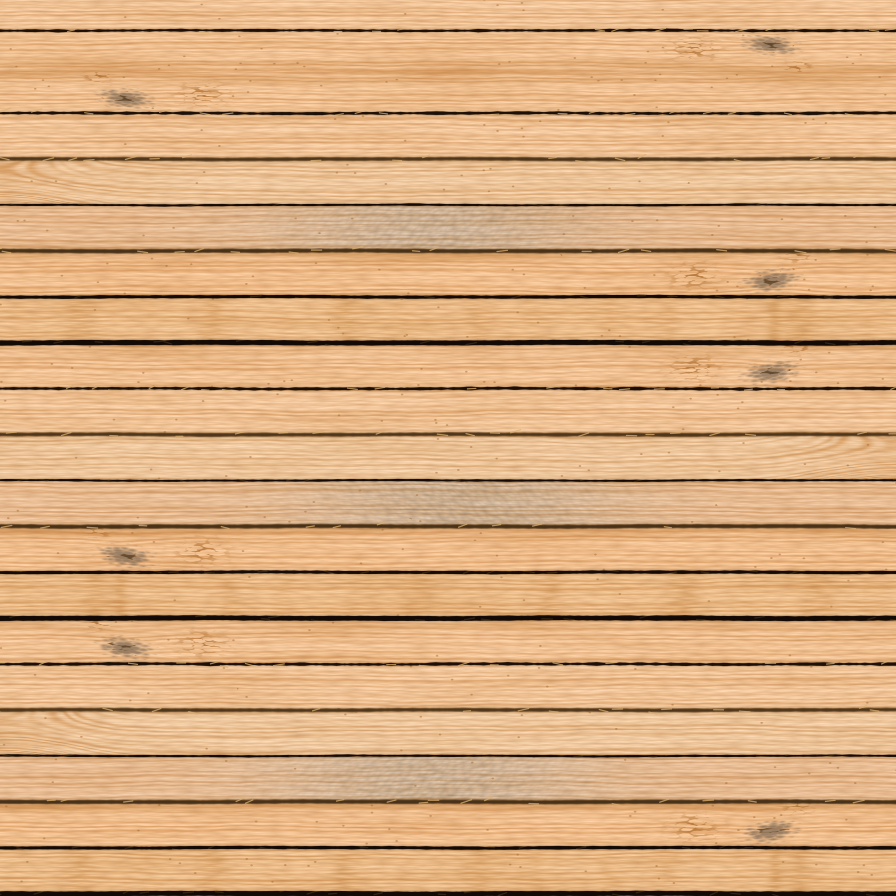
Give the GLSL for this texture, as a WebGL 2 fragment shader.

```glsl
#version 300 es
precision highp float;
// Stacked sawn timber: long horizontal boards parted by dark uneven gaps.
// Six kinds of board cycle down the stack, each second cycle mirrored; the
// grain is layered sines, the fibres, specks and knots are cellular noise.
uniform vec2 u_resolution;
out vec4 fragColor;

const float PITCH = 0.05124;       // height of one board
const float FIRST_GAP = 0.1263;    // distance of gap zero from the top edge
const float TOP_SQUEEZE = 0.9;     // boards above gap zero are thinner
const float GRAIN = 1150.0;        // angular frequency of the growth rings
const vec2 KNOT = vec2(0.86, 0.65);
const vec2 KNOT_SIZE = vec2(0.026, 0.2);
const vec3 GAP_BLACK = vec3(0.08, 0.04, 0.02);
const vec3 GAP_BROWN = vec3(0.33, 0.23, 0.12);
const vec3 EDGE = vec3(0.48, 0.32, 0.14);
const vec3 RESIN = vec3(0.74, 0.48, 0.22);
const vec3 KNOT_GREY = vec3(0.50, 0.42, 0.34);
const vec3 WEATHERED = vec3(0.86, 0.79, 0.72);
const vec3 SPLINTER = vec3(0.86, 0.69, 0.44);
const vec3 TONES[6] = vec3[6](
  vec3(0.96, 0.82, 0.68), vec3(0.95, 0.83, 0.70), vec3(0.93, 0.79, 0.66),
  vec3(0.96, 0.80, 0.64), vec3(0.94, 0.79, 0.62), vec3(0.96, 0.81, 0.66));
// Half width of the gap below each kind, and how brown it is
const vec2 GAPS[6] = vec2[6](
  vec2(0.0016, 0.9), vec2(0.0011, 0.0), vec2(0.0019, 0.8),
  vec2(0.0017, 0.0), vec2(0.0027, 0.0), vec2(0.0014, 0.1));

vec2 hash2(vec2 p) {
  vec2 d = vec2(dot(p, vec2(127.1, 311.7)), dot(p, vec2(269.5, 183.3)));
  return fract(sin(d) * 43758.5);
}

// Cellular noise: distance to the nearest point, and a random id for it
vec2 cell(vec2 p) {
  vec2 base = floor(p), best = vec2(9.0, 0.0);
  for (int j = -1; j <= 1; j++)
    for (int i = -1; i <= 1; i++) {
      vec2 c = base + vec2(i, j);
      float d = length(c + hash2(c) - p);
      if (d < best.x) best = vec2(d, hash2(c + 41.0).x);
    }
  return best;
}

float waves(float x, float seed) {
  return sin(7.0 * x + seed) + 0.5 * sin(17.0 * x + 2.3 * seed)
       + 0.25 * sin(41.0 * x + 4.1 * seed);
}

float bump(float x, float center, float width) {
  float d = (x - center) / width;
  return exp(-d * d);
}

// p.x runs along the board, p.y from 0 at its upper edge to 1 at its lower
vec3 board(vec2 p, int kind, float seed) {
  bool knotty = kind == 3 || kind == 5;
  float h = p.y * PITCH;
  vec2 k = (p - KNOT) / KNOT_SIZE;
  float swirl = kind == 1 ? bump(p.x, 0.0, 0.09) : 0.0;

  // Growth rings, bent at the board end and around the knot
  float g = h + 0.0014 * waves(p.x, seed) + 0.0003 * waves(p.x * 6.0, seed + h * 60.0);
  g += swirl * 0.09 * (p.y - 0.5) * (p.y - 0.5) + swirl * 0.02;
  if (knotty) g += 0.004 * k.y * exp(-0.35 * dot(k, k));
  float rings = pow(0.5 + 0.5 * sin(g * GRAIN + 1.1 * sin(g * 430.0 + seed)), 1.5);
  rings *= 0.7 + 0.3 * sin(g * 230.0 + seed * 3.0);
  float fibre = cell(vec2(p.x * 45.0, h * 420.0) + seed * 7.0).x;
  float streak = cell(vec2(p.x * 5.0, h * 110.0) + seed * 3.0).x;

  vec3 col = TONES[kind];
  if (kind == 2) {
    float mottle = cell(vec2(p.x * 130.0 + p.y * 5.0, p.y * 9.0)).x;
    float grey = bump(p.x, 0.48, 0.18);
    col = mix(col, WEATHERED, 0.9 * grey) * (1.0 - 0.13 * grey * mottle);
  }
  col *= mix(vec3(1.0), vec3(0.92, 0.83, 0.71), 0.95 * rings + 0.35 * swirl);
  col *= mix(vec3(1.03), vec3(0.94, 0.90, 0.85), fibre);
  col *= mix(vec3(1.02), vec3(0.97, 0.93, 0.86), streak);

  // Stained cross bands
  if (kind == 4) {
    float bands = pow(0.5 + 0.25 * (sin(p.x * 39.0 + 5.0) + sin(p.x * 86.0)), 3.0);
    bands = 0.5 * bands + 0.6 * bump(p.x, 0.865, 0.007);
    col = mix(col, RESIN, bands * (0.2 + 0.5 * fibre));
  }
  // Knot, torn resin beside it and an orange upper edge
  if (knotty) {
    float torn = cell(vec2(p.x * 90.0 + p.y * 3.0, p.y * 14.0) + seed).x;
    float body = length(k + vec2(0.0, 0.3 * k.x));
    col = mix(col, RESIN, 0.36 * smoothstep(0.45, 0.0, p.y) * (0.3 + streak));
    col = mix(col, KNOT_GREY, 0.75 * smoothstep(1.4, 0.2, body + 1.1 * (torn - 0.4)));
    col = mix(col, EDGE * 0.6, 0.7 * smoothstep(0.75, 0.2, body + 1.6 * (0.7 - torn)));
    float scar = bump(p.x, 0.775, 0.025) * bump(p.y, 0.55, 0.25)
               + bump(p.x, 0.89, 0.015) * bump(p.y, 0.1, 0.15);
    col = mix(col, RESIN * 0.95, 0.9 * scar * smoothstep(0.45, 0.7, torn));
  }
  // Sparse brown specks
  vec2 speck = cell(vec2(p.x * 90.0, h * 120.0) + seed * 11.0);
  return mix(col, RESIN * 0.9, 0.55 * step(0.965, speck.y) * smoothstep(0.2, 0.04, speck.x));
}

// Pale fibres torn loose along a gap; d is the signed distance below it
float splinters(float x, float d, float gap, float px) {
  float cover = 0.0, slot = floor(x * 34.0);
  for (float i = -1.0; i <= 1.0; i++) {
    vec2 r = hash2(vec2(slot + i, gap)), r2 = hash2(vec2(gap + 60.0, slot + i));
    vec2 along = vec2(0.003 + 0.009 * r2.x, 0.007 * (r2.y - 0.6));
    vec2 q = vec2(x - (slot + i + r.x) / 34.0, d - 0.004 * (r.y - 0.5));
    float len = length(q - along * clamp(dot(q, along) / dot(along, along), 0.0, 1.0));
    cover = max(cover, step(0.5, r2.x) * smoothstep(0.0003 + px, 0.0, len));
  }
  return cover;
}

void main() {
  vec2 p = gl_FragCoord.xy / u_resolution;
  float px = 1.0 / u_resolution.y;
  float v = (1.0 - p.y - FIRST_GAP) / PITCH;
  if (v < 0.0) v /= TOP_SQUEEZE;

  // Rows -2 and -1 join into one wide board with a knot at either end
  int row = int(floor(v));
  int kind = row >= 0 ? row % 6 : (row == -3 ? 0 : 5);
  bool mirrored = row == -1 || (row >= 6 && row < 12);
  vec2 local = vec2(mirrored ? 1.0 - p.x : p.x, fract(v));
  if (row == -2) local.y = 1.0 - local.y;
  vec3 col = board(local, kind, float(kind) * 1.7 + 0.1 * float(max(row, 0)));

  // Gap nearest to this point, with ragged edges and a soft shadow
  int gap = int(round(v));
  if (gap != -1) {
    int above = gap > 0 ? (gap - 1) % 6 : 5;
    vec2 style = GAPS[above];
    float d = (v - float(gap)) * PITCH + 0.0003 * waves(p.x * 2.0, float(gap));
    float ragged = 0.0012 * (cell(vec2(p.x * 90.0, float(gap) * 5.0)).x - 0.45);
    float dist = abs(d) - style.x - ragged * (above == 5 ? 1.0 : 0.5);
    float soft = px * 0.6 + 0.0008 * style.y;
    col = mix(col, EDGE, (0.5 + 0.2 * style.y) * exp(-max(dist, 0.0) / 0.0011));
    col = mix(col, mix(GAP_BLACK, GAP_BROWN, style.y), smoothstep(soft, -soft, dist));
    float loose = style.y > 0.0 ? 0.75 : 0.15;
    col = mix(col, SPLINTER, loose * splinters(p.x, d, float(gap), px));
  }
  fragColor = vec4(col, 1.0);
}
```
